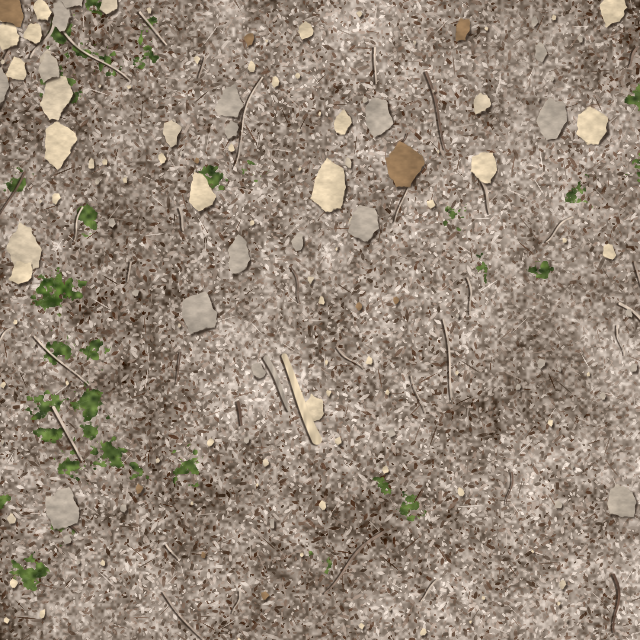
Write a three.js fragment shader that draws this texture.

```glsl
// Dry trampled soil with leaf litter, pale stones, twigs and small green weeds.
varying vec2 vUv;

const float TAU = 6.28318;
const float EDGE = 0.0012;
const vec3 WARMTH = vec3(0.055, 0.0, -0.05);
const vec3 SHADOW = vec3(0.17, 0.13, 0.1);
const vec3 CREAM = vec3(0.91, 0.83, 0.7);
const vec3 GREY_STONE = vec3(0.72, 0.67, 0.61);
const vec3 BROWN_STONE = vec3(0.6, 0.48, 0.35);
const vec3 PALE_WOOD = vec3(0.83, 0.76, 0.69);
const vec3 DARK_WOOD = vec3(0.4, 0.31, 0.26);

float hash(vec2 p) { return fract(sin(dot(p, vec2(127.1, 311.7))) * 43758.5453); }
vec2 hash2(vec2 p) { return vec2(hash(p), hash(p + 19.7)); }
vec2 direction(float a) { return vec2(cos(a), sin(a)); }
float cover(float d, float soft) { return 1.0 - smoothstep(-soft, soft, d); }

float noise(vec2 p) {
  vec2 i = floor(p), f = fract(p);
  f = f * f * (3.0 - 2.0 * f);
  return mix(mix(hash(i), hash(i + vec2(1.0, 0.0)), f.x),
             mix(hash(i + vec2(0.0, 1.0)), hash(i + 1.0), f.x), f.y);
}

float fbm(vec2 p) {
  return (noise(p) * 4.0 + noise(p * 2.03 + 7.3) * 2.0 + noise(p * 4.1 + 3.9)) / 7.0;
}

// Broad light and dark patches with upright streaks
float patches(vec2 uv) {
  float streaks = noise(uv * vec2(26.0, 5.0)) + noise(uv * vec2(80.0, 15.0)) - 1.0;
  return 0.26 * (fbm(uv * 5.0 + 3.0) - 0.5) + 0.26 * (fbm(uv * 17.0) - 0.5)
    + 0.06 * streaks + 0.05 * (0.5 - uv.y);
}

// Leaf and bark chips: one turned, angular flake per cell
vec3 litter(vec3 col, vec2 uv, float freq, float slim, float share, float opacity) {
  vec2 g = uv * freq, cell = floor(g);
  for (int j = -1; j <= 1; j++) for (int i = -1; i <= 1; i++) {
    vec2 id = cell + vec2(float(i), float(j)), seed = id + freq;
    if (hash(seed + 14.2) > share) continue;
    vec2 d = g - id - hash2(seed), axis = direction(hash(seed + 3.1) * TAU);
    vec2 size = mix(vec2(0.25, 0.16), vec2(0.62, 0.32), hash(seed + 5.7)) * vec2(1.0, slim);
    vec2 q = abs(vec2(dot(d, axis), dot(d, vec2(-axis.y, axis.x)))) / size;
    float flake = mix(q.x + q.y, 1.25 * max(q.x, q.y), hash(seed + 6.9)) - 1.0;
    float tone = hash(seed + 8.3);
    vec3 chip = vec3(mix(0.14, 0.91, tone)) + WARMTH;
    chip += vec3(0.07, -0.01, -0.04) * hash(seed + 11.9) * (1.0 - tone);
    col = mix(col, chip, opacity * cover(flake, 0.28));
  }
  return col;
}

// Convex stone outline cut by jittered half planes
float stoneDistance(vec2 p, float radius, float seed) {
  float d = -1.0;
  for (int k = 0; k < 7; k++) {
    float n = float(k), angle = (n + 0.75 * hash(vec2(seed, n))) * TAU / 7.0;
    d = max(d, dot(p, direction(angle)) - radius * mix(0.6, 1.0, hash(vec2(n, seed + 5.0))));
  }
  return d;
}

// Stones on a jittered grid, thinning out away from a focus
vec3 stones(vec3 col, vec2 uv, float freq, vec2 radii, vec2 focus, float reach, float amount) {
  vec2 cell = floor(uv * freq);
  float rough = fbm(uv * 75.0) - 0.5, grain = fbm(uv * vec2(90.0, 130.0)) - 0.5;
  for (int j = -1; j <= 1; j++) for (int i = -1; i <= 1; i++) {
    vec2 id = cell + vec2(float(i), float(j));
    vec2 centre = (id + 0.1 + 0.8 * hash2(id + freq)) / freq;
    float chance = amount * cover(distance(centre, focus) - 0.75 * reach, 0.25 * reach);
    if (hash(id + 31.3) > chance) continue;
    float kind = hash(id + 41.9), seed = hash(id + 53.1) * 50.0;
    float radius = mix(radii.x, radii.y, pow(hash(id + 61.7), 1.6));
    vec2 p = (uv - centre) * vec2(1.2, 0.9);
    float d = stoneDistance(p, radius, seed) + min(0.009, 0.5 * radius) * rough;
    float shade = stoneDistance(p - vec2(0.003, -0.003), radius, seed);
    vec3 tint = mix(GREY_STONE, CREAM, smoothstep(0.2, 0.55, kind));
    tint = mix(tint, BROWN_STONE, step(0.91, kind));
    tint *= 0.98 + 0.08 * dot(p, direction(seed)) / radius + 0.3 * grain;
    col = mix(col, SHADOW, 0.75 * cover(shade, 0.0025));
    col = mix(col, tint, cover(d, EDGE));
  }
  return col;
}

// Tapered, slightly bent twig with its shadow
float twigDistance(vec2 p, vec2 a, vec2 b, float bend, float width) {
  vec2 ab = b - a;
  float h = clamp(dot(p - a, ab) / dot(ab, ab), 0.0, 1.0);
  vec2 offset = vec2(-ab.y, ab.x) * bend * sin(h * TAU * 0.8);
  return length(p - a - ab * h - offset) - width * (1.0 - 0.45 * h);
}

vec3 twig(vec3 col, vec2 uv, vec2 a, vec2 b, float bend, float width, vec3 tint) {
  float shade = twigDistance(uv + vec2(0.003, 0.001), a, b, bend, width);
  col = mix(col, SHADOW, 0.75 * cover(shade, 0.0015));
  tint *= 0.8 + 0.35 * noise(uv * vec2(210.0, 60.0));
  return mix(col, tint, cover(twigDistance(uv, a, b, bend, width), EDGE));
}

vec3 twigs(vec3 col, vec2 uv) {
  for (int i = 0; i < 40; i++) {
    vec2 id = vec2(float(i), 4.3), start = hash2(id);
    vec2 along = direction(TAU * (0.75 + 0.3 * (hash(id + 2.0) - 0.5)));
    vec2 end = start + along * mix(0.03, 0.15, pow(hash(id + 5.0), 2.0));
    vec3 tint = mix(DARK_WOOD, PALE_WOOD, smoothstep(0.1, 0.6, hash(id + 7.0)));
    float width = mix(0.0008, 0.0027, hash(id + 12.0));
    col = twig(col, uv, start, end, 0.16 * (hash(id + 9.0) - 0.5), width, tint);
  }
  return col;
}

// Ragged weed tufts, most of them along the left side
vec3 weeds(vec3 col, vec2 uv) {
  float ragged = fbm(uv * 95.0 + 9.0) - 0.5;
  vec3 leaf = mix(vec3(0.1, 0.17, 0.05), vec3(0.46, 0.58, 0.26), noise(uv * 130.0));
  for (int i = 0; i < 36; i++) {
    vec2 id = vec2(float(i), 71.0), centre = hash2(id);
    centre *= vec2(mix(0.17, 1.0, step(0.6, hash(id + 3.0))), 0.9);
    float radius = mix(0.008, 0.021, hash(id + 6.0)) * mix(1.0, 0.75, step(0.2, centre.x));
    float d = length(uv - centre - vec2(0.0, 0.1)) - radius + 0.06 * ragged;
    col = mix(col, leaf, 0.85 * cover(d, 0.003));
  }
  return col;
}

void main() {
  vec2 uv = vUv;
  float dust = smoothstep(0.45, 0.7, fbm(uv * 6.0 + 21.0));
  float grit = 0.26 * (fbm(uv * 45.0) - 0.5) + 0.4 * (noise(uv * 200.0) - 0.5);
  vec3 col = vec3(0.53 + grit) + WARMTH;
  col = litter(col, uv, 130.0, 1.0, 0.9, 0.8 - 0.25 * dust);
  col = litter(col, uv, 85.0, 0.9, 0.6, 0.8 - 0.3 * dust);
  col = litter(col, uv, 55.0, 0.6, 0.28, 0.75 - 0.3 * dust);
  col = litter(col, uv, 30.0, 0.13, 0.5, 0.65);
  col += patches(uv) + 0.03 * dust;
  col = twigs(weeds(col, uv), uv);
  col = stones(col, uv, 27.0, vec2(0.003, 0.009), vec2(0.5), 2.0, 0.16);
  col = stones(col, uv, 9.0, vec2(0.011, 0.038), vec2(0.5, 0.95), 0.76, 0.55);
  col = stones(col, uv, 24.0, vec2(0.018, 0.036), vec2(0.0, 1.0), 0.18, 1.0);
  // Split branch lying near the middle
  col = twig(col, uv, vec2(0.416, 0.44), vec2(0.453, 0.36), 0.02, 0.0045, GREY_STONE);
  col = twig(col, uv, vec2(0.495, 0.313), vec2(0.443, 0.443), 0.01, 0.008, CREAM);
  gl_FragColor = vec4(clamp(col, 0.0, 1.0), 1.0);
}
```
